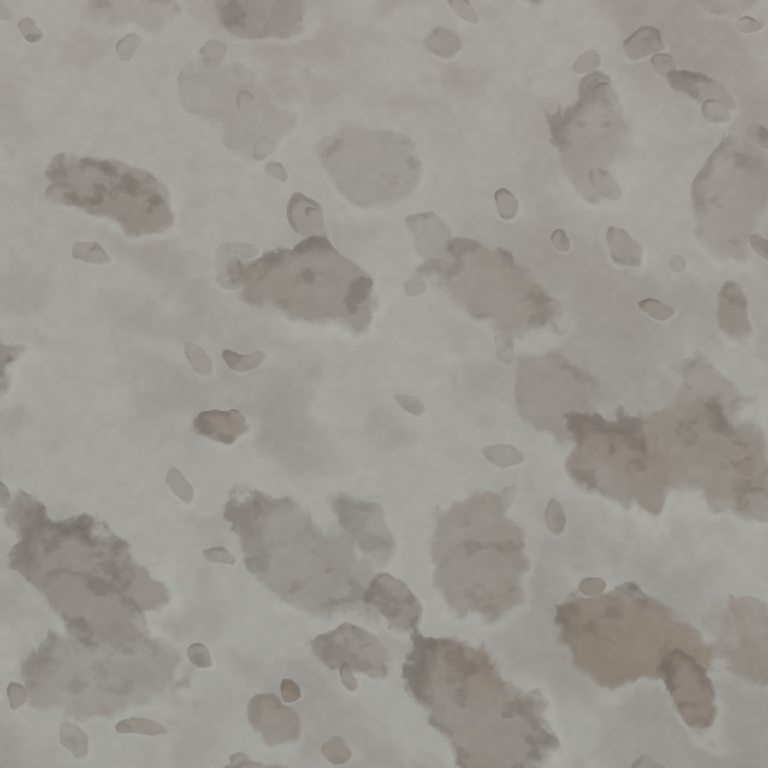
Reproduce this texture procedurally as a Shadertoy shader.

```glsl
// Pale trampled sand: soft grey ground with worn, ragged hollows that lean
// up to the right and grow towards the bottom. Each hollow is a noise-warped
// ellipse with a shaded upper edge and a pale lower lip, scattered on grids.

const vec3 PALE  = vec3(0.640, 0.632, 0.612);
const vec3 LIP   = vec3(0.680, 0.678, 0.658);
const vec3 MID   = vec3(0.585, 0.565, 0.542);
const vec3 DAMP  = vec3(0.535, 0.508, 0.478);
const vec3 EARTH = vec3(0.520, 0.462, 0.405);
const vec3 SHADE = vec3(0.400, 0.375, 0.350);

const float LEAN = 0.65;         // main direction of the hollows, radians
const float LEAN_SPREAD = 1.3;
const float WARP = 0.035;        // bending of all outlines
const float RAGGED = 0.95;       // roughness of the hollow edges
const float GRAIN = 0.016;

float hash(vec2 p) {
    vec3 q = fract(vec3(p.xyx) * 0.1031);
    q += dot(q, q.yzx + 33.33);
    return fract((q.x + q.y) * q.z);
}

float noise(vec2 p) {
    vec2 i = floor(p), f = fract(p);
    f = f * f * (3.0 - 2.0 * f);
    float low = mix(hash(i), hash(i + vec2(1, 0)), f.x);
    float high = mix(hash(i + vec2(0, 1)), hash(i + vec2(1, 1)), f.x);
    return mix(low, high, f.y);
}

float fbm(vec2 p) {
    float sum = 0.0, amp = 0.5;
    for (int i = 0; i < 5; i++) {
        sum += amp * noise(p);
        p = mat2(0.8, 0.6, -0.6, 0.8) * p * 2.03 + 17.3;
        amp *= 0.5;
    }
    return sum / 0.97;
}

mat2 rotation(float a) {
    return mat2(cos(a), -sin(a), sin(a), cos(a));
}

// Returns hollow cover, edge shadow, pale lip and earthy tint.
vec4 hollows(vec2 p, float cells, float density, float size, float seed) {
    vec4 found = vec4(0.0);
    vec2 g = p * cells;
    vec2 home = floor(g);
    float rough = (fbm(p * 24.0 + seed) - 0.5) * RAGGED;
    for (int y = -1; y <= 1; y++)
    for (int x = -1; x <= 1; x++) {
        vec2 id = home + vec2(x, y);
        vec2 key = id + seed;
        if (hash(key + 3.7) > density) continue;
        vec2 jitter = vec2(hash(key + 11.1), hash(key + 23.9)) - 0.5;
        vec2 centre = id + 0.5 + 0.8 * jitter;
        float nearness = mix(1.15, 0.72, clamp(centre.y / cells, 0.0, 1.0));
        float angle = LEAN + (hash(key + 31.3) - 0.5) * LEAN_SPREAD;
        vec2 radii = size * nearness * vec2(mix(0.75, 1.25, hash(key + 41.7)), 0.62);
        vec2 offset = g - centre;
        float r = length(rotation(-angle) * offset / radii) + rough;
        float strength = mix(0.45, 1.0, hash(key + 53.1));
        float upper = dot(normalize(offset + 1e-4), normalize(vec2(-0.45, 0.9)));

        float cover = smoothstep(1.08, 0.82, r) * strength;
        float band = smoothstep(0.5, 0.85, r) * smoothstep(1.08, 0.95, r);
        float shadow = band * smoothstep(0.1, 0.9, upper) * strength;
        float ring = smoothstep(0.98, 1.14, r) * smoothstep(1.45, 1.14, r);
        float lip = ring * smoothstep(0.0, 0.8, -upper) * strength;
        float earth = cover * hash(key + 67.7);
        found = max(found, vec4(cover, shadow, lip, earth));
    }
    return found;
}

void mainImage(out vec4 fragColor, in vec2 fragCoord) {
    vec2 uv = fragCoord / iResolution.y;
    vec2 bend = vec2(fbm(uv * 7.0 + 4.0), fbm(uv * 7.0 + 51.0)) - 0.5;
    vec2 p = uv + 2.0 * WARP * bend;
    float lower = smoothstep(1.0, 0.1, uv.y);

    // Ground with broad smears along the lean
    vec2 smear = rotation(-LEAN) * p * vec2(1.0, 1.0);
    float wash = fbm(smear * vec2(4.0, 7.0) + 8.0);
    float mottle = fbm(p * 16.0 + 29.0);
    vec3 color = mix(PALE, MID, 0.75 * smoothstep(0.47, 0.72, wash));
    color = mix(color, MID, 0.4 * smoothstep(0.5, 0.75, mottle));
    color += vec3(0.006, -0.001, 0.0) * (1.0 - 2.0 * lower);

    // Large, medium and small hollows
    vec4 large = hollows(p, 4.5, 0.62, 0.42, 5.0);
    vec4 medium = hollows(p + 0.37, 8.0, 0.40, 0.40, 83.0);
    vec4 small = hollows(p + 0.71, 15.0, 0.24, 0.42, 147.0);
    vec4 h = max(large, max(medium * 0.9, small * 0.8));

    float crumbs = smoothstep(0.54, 0.74, fbm(uv * vec2(30.0, 38.0) + 61.0));
    color = mix(color, LIP, 0.55 * h.z);
    color = mix(color, DAMP, h.x * mix(0.55, 0.85, lower));
    color = mix(color, EARTH, 0.65 * h.w * lower * smoothstep(0.35, 0.6, wash));
    color = mix(color, SHADE, 0.55 * h.y * smoothstep(0.38, 0.62, mottle));
    color = mix(color, SHADE, 0.4 * crumbs * h.x);

    // Soft grain
    color += GRAIN * (noise(uv * 130.0) + noise(uv * 60.0 + 9.0) - 1.0);
    fragColor = vec4(color, 1.0);
}
```
